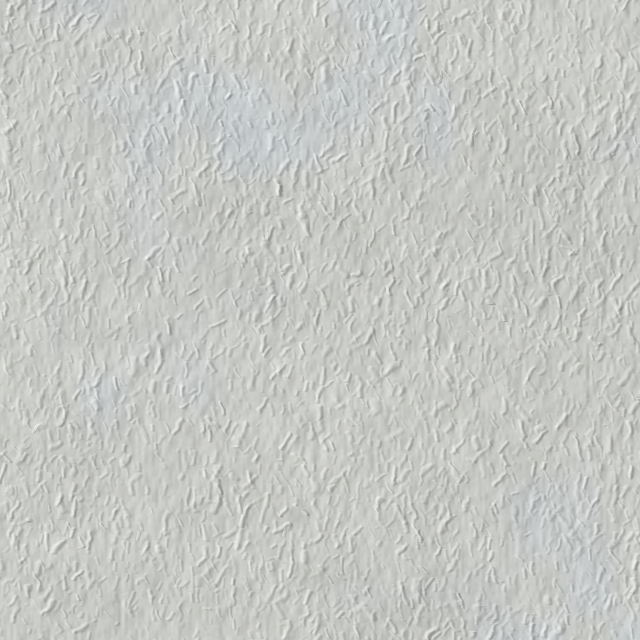
This texture is drawn by a WebGL 1 fragment shader. Its source:

```glsl
precision highp float;
// Ingrain wallpaper: pale grey paint over short, mostly upright wood chips.
// Rounded capsules scattered in jittered grids at three sizes form a height
// field, which is lit from the upper left by a finite difference.

uniform vec2 u_resolution;

float hash(vec2 p) {
  vec3 q = fract(p.xyx * vec3(0.1031, 0.1030, 0.0973));
  q += dot(q, q.yzx + 33.33);
  return fract((q.x + q.y) * q.z);
}

float noise(vec2 p) {
  vec2 cell = floor(p);
  vec2 f = fract(p);
  f = f * f * (3.0 - 2.0 * f);
  float low = mix(hash(cell), hash(cell + vec2(1.0, 0.0)), f.x);
  float high = mix(hash(cell + vec2(0.0, 1.0)), hash(cell + 1.0), f.x);
  return mix(low, high, f.y);
}

float capsule(vec2 p, vec2 axis, float halfLength) {
  float along = clamp(dot(p, axis), -halfLength, halfLength);
  return length(p - axis * along);
}

// One grid of chips; the tallest chip wins where several overlap.
float chipLayer(vec2 p, float cells, float density, float seed) {
  vec2 g = p * cells;
  vec2 home = floor(g);
  float height = 0.0;
  for (int y = -1; y <= 1; y++) {
    for (int x = -1; x <= 1; x++) {
      vec2 cell = home + vec2(float(x), float(y));
      vec2 key = cell + seed;
      vec2 center = cell + 0.1 + 0.8 * vec2(hash(key), hash(key + 57.3));
      float spread = hash(key + 113.7) + hash(key + 171.1) - 1.0;
      float angle = 1.5 + 1.15 * spread;
      float halfLength = mix(0.12, 0.5, hash(key + 231.9));
      float radius = mix(0.12, 0.26, hash(key + 293.3));
      float d = capsule(g - center, vec2(cos(angle), sin(angle)), halfLength);
      float present = step(hash(key + 347.7), density);
      float rise = mix(0.25, 1.0, hash(key + 411.1));
      height = max(height, present * rise * smoothstep(radius, 0.05 * radius, d));
    }
  }
  return height;
}

float surface(vec2 p) {
  // Ragged outlines and uneven clumping of the chips
  vec2 ragged = p + 0.005 * (vec2(noise(p * 100.0), noise(p * 100.0 + 41.0)) - 0.5);
  float clump = 0.5 * (noise(p * 9.0 + 5.0) - 0.5);
  float height = 0.85 * chipLayer(ragged, 37.0, 0.72 + clump, 11.0);
  height += 0.55 * chipLayer(ragged, 58.0, 0.78 + clump, 83.0);
  height += 0.75 * chipLayer(ragged, 27.0, 0.25 + clump, 149.0);
  // Paper fibres and soft swelling of the paint
  height += 0.35 * noise(p * vec2(190.0, 85.0));
  height += 0.60 * noise(p * vec2(80.0, 45.0) + 19.0);
  return height;
}

void main() {
  vec2 p = gl_FragCoord.xy / min(u_resolution.x, u_resolution.y);

  // Slope towards the light, softly limited
  vec2 towardLight = 0.0021 * normalize(vec2(-0.88, 0.47));
  float slope = surface(p - towardLight) - surface(p + towardLight);
  slope /= 1.0 + 0.4 * abs(slope);
  float relief = slope * (slope > 0.0 ? 0.175 : 0.245);

  // Warm grey paint with faint cool patches and a slow drift in tone
  float cool = smoothstep(0.45, 0.9, 0.6 * noise(p * 5.0 + 3.0) + 0.4 * noise(p * 13.0));
  vec3 paint = mix(vec3(0.782, 0.788, 0.768), vec3(0.772, 0.790, 0.796), cool);
  float drift = 0.028 * (noise(p * 3.0 + 27.0) - 0.5);
  drift += 0.034 * (noise(p * 21.0 + 61.0) - 0.5);
  float grain = 0.02 * (noise(p * 230.0) - 0.5);

  gl_FragColor = vec4(paint + relief + drift + grain, 1.0);
}
```
